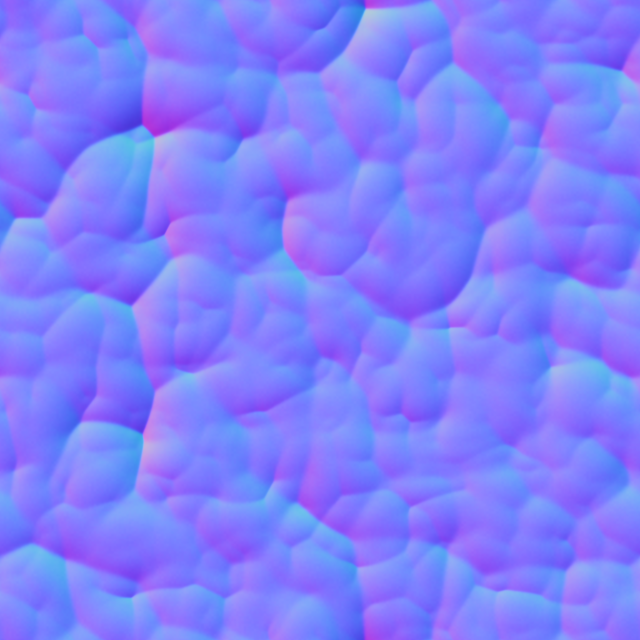
Write a Shadertoy shader that draws this texture map.

```glsl
// Tileable normal map of soft, rounded pebbly bumps in violet, blue and cyan.

const float TAU = 6.2831853;

// Sine hash: two random values per cell
vec2 hash2(vec2 cell, float seed) {
    vec2 k = vec2(dot(cell, vec2(127.1, 311.7)), dot(cell, vec2(269.5, 183.3)));
    return fract(sin(k + seed * 17.3) * 43758.5453);
}

// Wraps a cell index to whole numbers from 0 to count - 1
vec2 wrapCell(vec2 cell, float count) {
    return floor(mod(cell + 0.5, count));
}

// Smooth two-channel value noise, from -1 to 1, repeating over the canvas
vec2 wrapNoise(vec2 uv, float count, float seed) {
    vec2 p = uv * count;
    vec2 cell = floor(p);
    vec2 f = p - cell;
    f = f * f * f * (f * (f * 6.0 - 15.0) + 10.0);
    vec2 a = hash2(wrapCell(cell, count), seed);
    vec2 b = hash2(wrapCell(cell + vec2(1, 0), count), seed);
    vec2 c = hash2(wrapCell(cell + vec2(0, 1), count), seed);
    vec2 d = hash2(wrapCell(cell + vec2(1, 1), count), seed);
    return mix(mix(a, b, f.x), mix(c, d, f.x), f.y) * 2.0 - 1.0;
}

// Slope of a smooth union of randomly turned, stretched and raised domes.
// A higher sharpness gives narrower creases between them.
vec2 domeSlope(vec2 uv, float count, float seed, float sharpness) {
    vec2 p = uv * count;
    vec2 base = floor(p);
    vec2 slopeSum = vec2(0.0);
    float weightSum = 0.0;
    for (int j = -2; j <= 2; j++) {
        for (int i = -2; i <= 2; i++) {
            vec2 cell = base + vec2(i, j);
            vec2 id = wrapCell(cell, count);
            vec2 center = cell + 0.05 + 0.9 * hash2(id, seed);
            vec2 shape = hash2(id, seed + 3.7);

            // Local frame of the dome
            float angle = TAU * shape.x;
            float c = cos(angle), s = sin(angle);
            mat2 turn = mat2(c, -s, s, c);
            vec2 stretch = vec2(0.8, 1.15);
            vec2 q = turn * (p - center) * stretch;

            // Flat crown, steeper rim
            float d2 = dot(q, q);
            float height = 0.3 * shape.y - 0.5 * d2 - 0.5 * d2 * d2;
            vec2 slope = transpose(turn) * (-q * (1.0 + 2.0 * d2) * stretch);

            float weight = exp(sharpness * height);
            slopeSum += weight * slope;
            weightSum += weight;
        }
    }
    return slopeSum / weightSum;
}

void mainImage(out vec4 fragColor, in vec2 fragCoord) {
    vec2 uv = fragCoord / iResolution.xy;

    // Bend the outlines of the bumps
    vec2 bent = uv + 0.014 * wrapNoise(uv, 6.0, 1.0)
                   + 0.005 * wrapNoise(uv, 13.0, 2.0);

    // Large bumps, smaller bumps on them, and soft undulation
    vec2 slope = 0.29 * domeSlope(bent, 9.0, 5.0, 18.0)
               + 0.16 * domeSlope(bent, 14.0, 11.0, 14.0)
               + 0.10 * domeSlope(uv, 19.0, 23.0, 7.0);
    slope *= vec2(0.85, 1.1);

    // Faint fine grain
    slope += 0.016 * wrapNoise(uv, 256.0, 31.0);

    // Red rises on left flanks, green on upper flanks
    vec3 normal = normalize(vec3(slope.x, -slope.y, 1.0));
    fragColor = vec4(0.5 + 0.5 * normal, 1.0);
}
```
